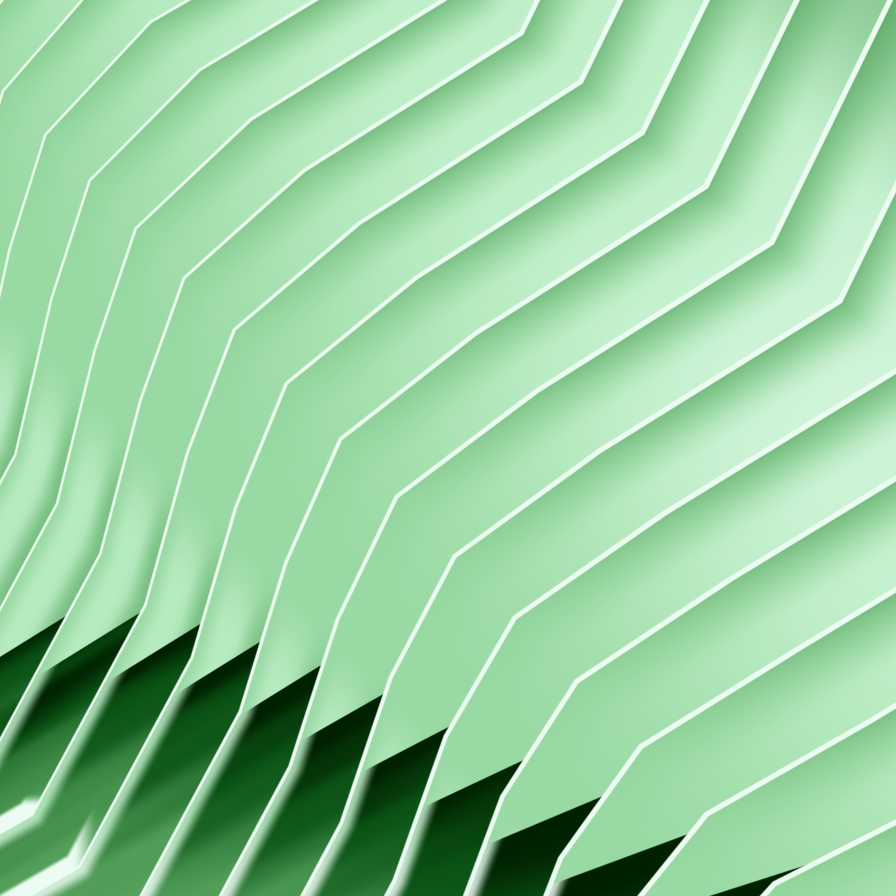
A Shadertoy shader for this background:

```glsl
const vec3 WHITE = vec3(0.93, 0.99, 0.95);
const vec3 LIGHT = vec3(0.75, 0.94, 0.79);
const vec3 BASE  = vec3(0.60, 0.85, 0.64);
const vec3 SHADE = vec3(0.32, 0.62, 0.35);
const vec3 DEEP  = vec3(0.04, 0.32, 0.08);
const vec3 BLACK = vec3(0.00, 0.13, 0.00);

const int   FIRST_RIB = -8;
const int   LAST_RIB  = 8;
const int   JOINTS    = 8;
const float RIB_THIN  = 0.0013;
const float RIB_THICK = 0.0030;
const float STREAKS   = 42.0;
const vec2  TAIL = vec2(-0.170, 0.098);
const vec2  FOOT = vec2(-0.126, 0.234);
const vec2  HEAD = vec2(0.600, -1.230);

float hash(vec2 p) {
    vec3 q = fract(vec3(p.xyx) * 0.1031);
    q += dot(q, q.yzx + 33.33);
    return fract((q.x + q.y) * q.z);
}

float noise(vec2 p) {
    vec2 i = floor(p), f = fract(p);
    f = f * f * (3.0 - 2.0 * f);
    return mix(mix(hash(i), hash(i + vec2(1, 0)), f.x),
               mix(hash(i + vec2(0, 1)), hash(i + 1.0), f.x), f.y);
}

float segmentDistance(vec2 p, vec2 a, vec2 b) {
    vec2 pa = p - a, ba = b - a;
    return length(pa - ba * clamp(dot(pa, ba) / dot(ba, ba), 0.0, 1.0));
}

// Each joint slides along a gentle curve from rib to rib.
vec2 along(float k, vec2 start, vec2 stride, vec2 bend) {
    return start + k * (stride + k * bend);
}

vec2 ribJoint(int joint, float k) {
    if (joint <= 2) {
        vec2 knee = along(k, vec2(0.268, 0.794), vec2(0.0547, 0.0608), vec2(0.0009, 0.0007));
        return knee + (joint < 2 ? FOOT : vec2(0)) + (joint < 1 ? TAIL : vec2(0));
    }
    if (joint == 3) return along(k, vec2(0.319, 0.628), vec2(0.0568, 0.0625), vec2(0.0009, 0.0007));
    if (joint == 4) return along(k, vec2(0.380, 0.490), vec2(0.0615, 0.0632), vec2(0.0011, 0.0011));
    if (joint == 5) {
        vec2 middle = along(k, vec2(0.531, 0.372), vec2(0.0671, 0.0633), vec2(0.0011, 0.0009));
        return middle + vec2(0, 0.00009 * pow(max(k, 0.0), 3.0));
    }
    vec2 shoulder = along(k, vec2(0.788, 0.208), vec2(0.0723, 0.0612), vec2(0.0012, 0.0014));
    return shoulder + (joint > 6 ? HEAD : vec2(0));
}

// Returns the distance to a rib, and its horizontal position at the height of p.
vec2 ribField(vec2 p, float k) {
    float dist = 9.0, ribX = -9.0;
    vec2 a = ribJoint(0, k);
    for (int j = 1; j < JOINTS; j++) {
        vec2 b = ribJoint(j, k);
        dist = min(dist, segmentDistance(p, a, b));
        if (p.y <= a.y && p.y > b.y) ribX = mix(a.x, b.x, (p.y - a.y) / (b.y - a.y));
        a = b;
    }
    return vec2(dist, ribX);
}

// Lit face of a panel; t runs from its own rib to the next one.
vec3 faceColor(vec2 p, float t) {
    float diagonal = p.x - p.y;
    float relief = smoothstep(-0.30, 0.40, diagonal);
    float fold = smoothstep(-0.32, -0.46, diagonal);
    vec3 col = mix(BASE, LIGHT, relief * smoothstep(0.12, 0.70, t));
    col = mix(col, SHADE, 0.62 * relief * exp(-6.0 * t));
    col = mix(col, LIGHT, 0.75 * fold * smoothstep(0.0, 0.35, t) * smoothstep(1.0, 0.5, t));
    col = mix(col, SHADE, 0.45 * fold * smoothstep(0.60, 1.0, t));
    col = mix(col, SHADE, 0.45 * smoothstep(0.72, 1.0, diagonal));
    float glow = exp(-18.0 * dot(p - vec2(0.94, 0.43), p - vec2(0.94, 0.43)));
    return mix(col, WHITE, 0.35 * glow * smoothstep(0.1, 0.7, t));
}

// Dark recess under a panel, brighter with depth and streaked on the slant.
vec3 recessColor(vec2 p, float depth, float slope) {
    float streak = noise(vec2(3.0 * p.x, STREAKS * (p.y + slope * p.x)));
    float d = depth + 0.05 * (streak - 0.5);
    float reach = mix(0.16, 0.30, smoothstep(0.1, 0.7, p.x));
    vec3 col = mix(BLACK, DEEP, smoothstep(0.0, 0.30 * reach, d));
    col = mix(col, SHADE, smoothstep(0.25 * reach, reach, d));
    return mix(col, BASE, 0.5 * smoothstep(reach, 1.8 * reach, d));
}

void mainImage(out vec4 fragColor, in vec2 fragCoord) {
    vec2 p = fragCoord / iResolution.xy;
    p.y = 1.0 - p.y; // the layout below measures height from the top
    float aa = 1.0 / iResolution.y;

    // Find the ribs on both sides of the point.
    float panel = float(FIRST_RIB - 1), nearDist = 0.1, nextDist = 0.1;
    for (int i = FIRST_RIB; i <= LAST_RIB; i++) {
        vec2 rib = ribField(p, float(i));
        if (p.x < rib.y) { nextDist = rib.x; break; }
        panel = float(i);
        nearDist = rib.x;
    }
    float t = nearDist / (nearDist + nextDist + 0.00001);
    vec3 col = faceColor(p, t);

    // Slanted lower rim of the panel, with the recess beneath it.
    vec2 tip = along(panel, vec2(0.354, 0.745), vec2(0.0651, 0.0313), vec2(0.0039, 0.00104));
    float slope = 0.62 - 0.05 * max(panel, 0.0);
    float depth = p.y - tip.y - slope * (tip.x - p.x);
    vec3 recess = recessColor(p, depth, slope);
    float sliver = 1.0 - smoothstep(0.004, 0.020, nearDist);
    recess = mix(recess, mix(LIGHT, WHITE, smoothstep(0.90, 1.0, p.y)), 0.85 * sliver);
    float tail = smoothstep(0.020, 0.014, nextDist) * smoothstep(0.885, 0.900, p.y);
    recess = mix(recess, WHITE, tail * smoothstep(0.11, 0.08, p.x));
    col = mix(col, recess, smoothstep(-aa, aa, depth));

    // Bright rib edges, thicker towards the right.
    float halfWidth = mix(RIB_THIN, RIB_THICK, smoothstep(0.0, 0.8, p.x));
    float edge = smoothstep(halfWidth + aa, halfWidth - aa, min(nearDist, nextDist));
    fragColor = vec4(mix(col, WHITE, edge), 1.0);
}
```
